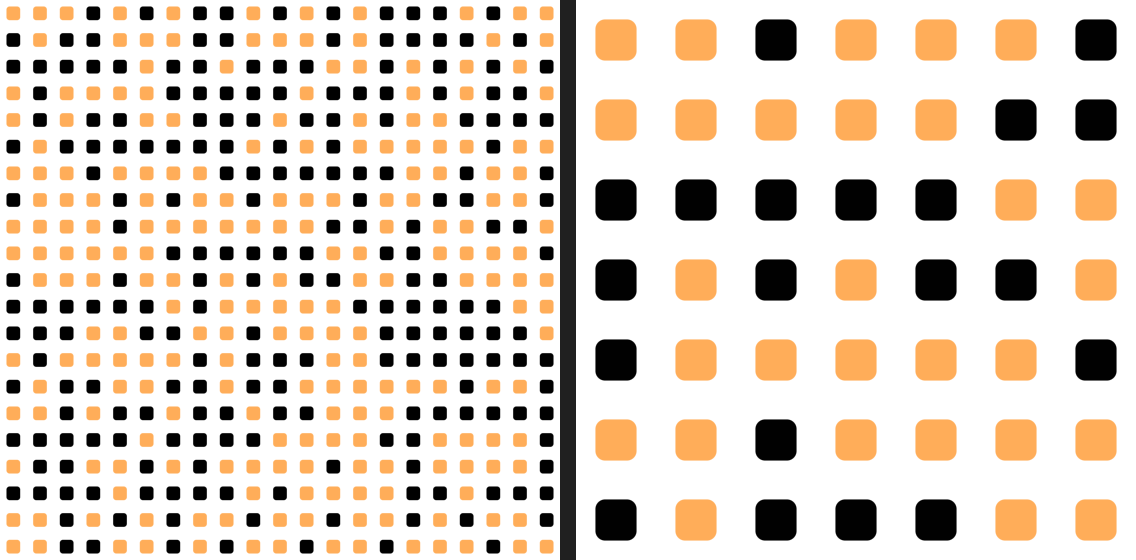
Left, the full canvas; right, a detail of the centre.
This pattern is drawn by a Shadertoy shader. Its source:

```glsl
#define GRID 21.0
#define HALF_SIZE 0.257
#define CORNER_RADIUS 0.12
#define BLACK_SHARE 0.52
#define SEED 3.7
#define PAPER vec3(1.0)
#define BLACK vec3(0.005)
#define ORANGE vec3(1.0, 0.68, 0.35)

float hash(vec2 p) {
    return fract(sin(dot(p, vec2(127.1, 311.7)) + SEED) * 43758.5453);
}

// Signed distance to a square with rounded corners
float roundedSquare(vec2 p, float halfSize, float radius) {
    vec2 q = abs(p) - halfSize + radius;
    return length(max(q, 0.0)) + min(max(q.x, q.y), 0.0) - radius;
}

void mainImage(out vec4 fragColor, in vec2 fragCoord) {
    // Cell index and position within the cell
    vec2 grid = fragCoord / iResolution.xy * GRID;
    vec2 cell = floor(grid);
    vec2 local = fract(grid) - 0.5;

    // Each tile is randomly black or orange
    vec3 tileColor = hash(cell) < BLACK_SHARE ? BLACK : ORANGE;

    // Smooth edge about one pixel wide
    float pixel = GRID / min(iResolution.x, iResolution.y);
    float dist = roundedSquare(local, HALF_SIZE, CORNER_RADIUS);
    float coverage = 1.0 - smoothstep(-0.75 * pixel, 0.75 * pixel, dist);

    fragColor = vec4(mix(PAPER, tileColor, coverage), 1.0);
}
```
